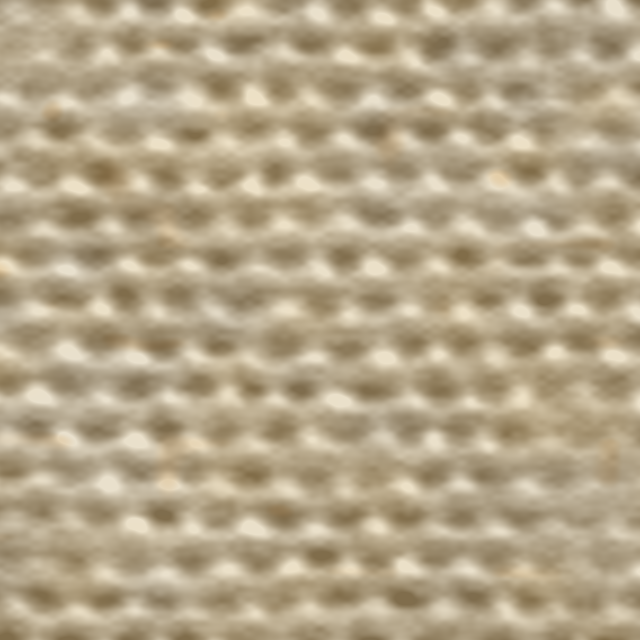
A three.js fragment shader for this texture:

```glsl
// Coarse linen in plain weave: about 10.5 crowns across and 14.9 rows down,
// alternate rows shifted by half a crown. Level yarns, round crowns and wide pits
// add up to one tone; noise bends the yarn, fades patches and stains a few slubs.
varying vec2 vUv;

float hash(vec2 p) {
  return fract(sin(dot(p, vec2(127.1, 311.7))) * 43758.5453);
}

float noise(vec2 p) {
  vec2 i = floor(p), f = fract(p);
  f = f * f * (3.0 - 2.0 * f);
  return mix(mix(hash(i), hash(i + vec2(1.0, 0.0)), f.x),
             mix(hash(i + vec2(0.0, 1.0)), hash(i + 1.0), f.x), f.y);
}

// Tone added by one weft row; p is in crowns across and rows up
float weftRow(vec2 p, float row) {
  float dy = p.y - row - 0.64;
  float x = p.x - 0.17 - 0.5 * mod(row, 2.0);
  x += 0.16 * dy + 0.24 * (noise(vec2(p.x * 0.8, row * 7.3)) - 0.5);

  // Crowns peak at whole x, pits halfway between them
  float wave = cos(6.2832 * x);
  float crownSize = 0.5 + 0.8 * hash(vec2(floor(x + 0.5), row));
  float pitSize = 0.55 + 0.9 * hash(vec2(floor(x) + 31.0, row + 17.0));
  float crown = pow(0.5 + 0.5 * wave, 1.8) * crownSize;
  float pit = pow(0.5 - 0.5 * wave, 0.9) * pitSize;

  // A level yarn sags below each pit and carries the crowns on its upper side
  float yarnY = dy + 0.13 - 0.07 * wave + 0.05 * sin(6.2832 * x);
  float crownY = dy - 0.03;
  float pitY = dy - 0.24;
  float yarnLight = 0.26 + 0.2 * noise(vec2(p.x * 1.3, row * 5.1 + 3.0));
  return exp(-20.0 * yarnY * yarnY) * yarnLight
       + exp(-13.0 * crownY * crownY) * 0.56 * crown
       - exp(-15.0 * pitY * pitY) * 0.36 * pit;
}

void main() {
  vec2 p = vUv * vec2(10.5, 14.9);

  // Uneven yarn
  p.y += 0.24 * (noise(p * vec2(0.35, 0.6) + 4.0) - 0.5)
       + 0.16 * (noise(p * vec2(1.6, 1.2) + 19.0) - 0.5);
  p.x += 0.24 * (noise(p * vec2(0.6, 0.5) + 41.0) - 0.5);

  // Weave
  float tone = 0.37;
  float row = floor(p.y);
  for (int i = -1; i <= 1; i++) {
    tone += weftRow(p, row + float(i));
  }

  // Worn patches where the weave closes up
  float worn = smoothstep(0.6, 0.88, noise(p * vec2(0.42, 0.5) + 73.0));
  tone = mix(tone, 0.5, 0.55 * worn);

  // Fibres along the rows and broad shading
  tone += 0.26 * (noise(vUv * vec2(32.0, 66.0)) - 0.5);
  tone += 0.17 * (noise(vUv * vec2(72.0, 112.0) + 9.0) - 0.5);
  tone += 0.14 * (noise(vUv * vec2(4.0, 6.0) + 27.0) - 0.5);

  // Linen colours, dark to light
  vec3 linen = mix(vec3(0.54, 0.47, 0.345), vec3(0.87, 0.825, 0.73),
                   clamp(tone, -0.12, 1.15));

  // Warm and cool drift, then a few faint brown slubs
  linen += vec3(0.01, 0.0, -0.02) * (2.0 * noise(p * 0.8 + 57.0) - 1.0);
  float slub = smoothstep(0.84, 1.0, noise(p * vec2(1.1, 1.3) + 88.0));
  linen = mix(linen, linen * vec3(0.96, 0.88, 0.76), 0.7 * slub);

  gl_FragColor = vec4(linen, 1.0);
}
```
